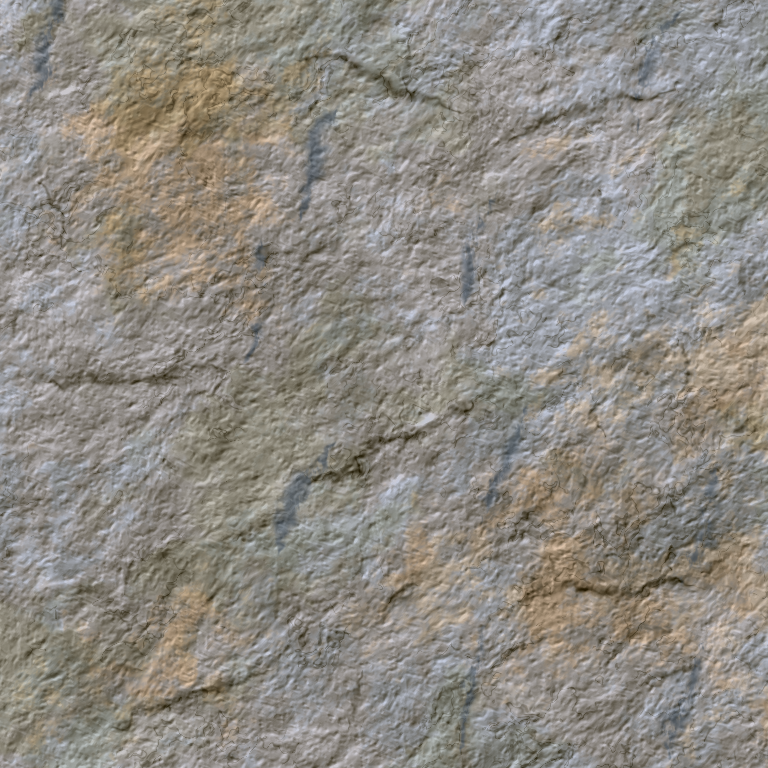
Reproduce this texture procedurally as a three.js fragment shader.

```glsl
varying vec2 vUv;

#define SHADOW vec3(0.31, 0.29, 0.23)
#define LIGHT vec3(0.73, 0.73, 0.755)
#define OCHRE vec3(1.08, 0.97, 0.82)
#define OLIVE vec3(0.94, 0.94, 0.86)
#define BLUE vec3(0.97, 1.00, 1.04)
#define DUST vec3(1.01, 0.99, 0.975)
#define STAIN vec3(0.31, 0.35, 0.39)
#define GRAIN_ANGLE 0.62
#define GRAIN_SCALE 17.0
#define RELIEF 3.9
#define LIGHT_STEP vec2(-0.0021, 0.0031)

float hash(vec2 p) {
  vec3 q = fract(p.xyx * vec3(0.1031, 0.1030, 0.0973));
  q += dot(q, q.yzx + 33.33);
  return fract((q.x + q.y) * q.z);
}

float noise(vec2 p) {
  vec2 i = floor(p), f = fract(p);
  f = f * f * (3.0 - 2.0 * f);
  float low = mix(hash(i), hash(i + vec2(1, 0)), f.x);
  float high = mix(hash(i + vec2(0, 1)), hash(i + vec2(1, 1)), f.x);
  return mix(low, high, f.y);
}

// Rotates v into a frame whose x axis points along the angle
vec2 toFrame(vec2 v, float angle) {
  float c = cos(angle), s = sin(angle);
  return vec2(c * v.x + s * v.y, c * v.y - s * v.x);
}

// Layered noise; ridge blends in sharp creases
float fbm(vec2 p, float ridge) {
  float sum = 0.0, total = 0.0, weight = 1.0;
  for (int i = 0; i < 5; i++) {
    float n = noise(p);
    sum += weight * mix(n, 1.0 - abs(2.0 * n - 1.0), ridge);
    total += weight;
    weight *= 0.78;
    p = toFrame(p, 0.9) * 1.9 + 17.3;
  }
  return sum / total;
}

// Space slightly stretched along the diagonal bedding of the rock
vec2 bedding(vec2 p) {
  return toFrame(p, GRAIN_ANGLE) * vec2(0.82, 1.2);
}

float height(vec2 p) {
  vec2 q = bedding(p) * GRAIN_SCALE;
  q += 0.3 * vec2(noise(q * 0.8 + 5.0), noise(q * 0.8 + 31.0));
  return fbm(q, 0.4);
}

// Scattered, bent, tapering strokes; size is half length and half width
float strokes(vec2 p, float cells, float angle, float spread, vec2 size, float share) {
  vec2 home = floor(p * cells);
  float ink = 0.0;
  for (int j = -1; j <= 1; j++) {
    for (int i = -1; i <= 1; i++) {
      vec2 cell = home + vec2(i, j);
      vec2 seed = cell + cells * 7.0 + 40.0;
      vec2 jitter = vec2(hash(seed + 3.0), hash(seed + 11.0));
      vec2 center = (cell + 0.2 + 0.6 * jitter) / cells;
      float turn = angle + spread * (hash(seed + 23.0) - 0.5);
      vec2 d = toFrame(p - center, turn) / size;
      d.y += (hash(seed + 37.0) - 0.3) * d.x * d.x * 2.0;
      float taper = max(1.0 - d.x * d.x, 0.001);
      float mark = 1.0 - smoothstep(0.0, 1.0, abs(d.y) / taper);
      mark *= smoothstep(0.0, 0.3, taper);
      ink = max(ink, mark * step(hash(seed), share));
    }
  }
  return ink;
}

void main() {
  vec2 p = vUv + 2.0;
  vec2 wobble = vec2(fbm(p * 11.0, 0.0), fbm(p * 11.0 + 50.0, 0.0)) - 0.5;
  vec2 rough = p + 0.06 * wobble;
  vec2 q = bedding(p + 0.12 * wobble);

  // Lit relief, broad light and dark areas, fine speckle
  float relief = height(p) - height(p + LIGHT_STEP);
  float broad = fbm(q * 5.0 + 9.0, 0.0) - 0.5;
  float speckle = fbm(bedding(p) * 38.0 + 3.0, 0.0) - 0.5;
  float tone = 0.64 + RELIEF * relief + 0.85 * broad + 0.65 * speckle;

  // Hairline crevices, interrupted between the grains
  float vein = abs(fbm(bedding(rough) * 15.0 + 61.0, 0.0) - 0.5);
  float gap = smoothstep(0.48, 0.62, fbm(q * 9.0 + 83.0, 0.0));
  tone -= 0.3 * gap * (1.0 - smoothstep(0.0, 0.035, vein));

  // Ledge shadows with thin cores, short cracks and pits
  float ledge = strokes(rough, 3.0, 0.15, 1.1, vec2(0.13, 0.016), 0.75);
  float crack = strokes(rough, 5.0, 0.9, 2.6, vec2(0.045, 0.007), 0.35);
  float pit = strokes(rough, 10.0, 1.0, 1.4, vec2(0.022, 0.008), 0.3);
  tone -= 0.32 * ledge + 0.2 * pow(ledge, 4.0) + 0.38 * crack + 0.35 * pit;
  vec3 color = mix(SHADOW, LIGHT, clamp(tone, -0.45, 1.15));

  // Mineral patches with crumbled borders
  float ochre = smoothstep(0.54, 0.71, fbm(q * 3.5 + 71.0, 0.0) + 0.4 * speckle);
  float olive = smoothstep(0.50, 0.65, fbm(q * 3.0 + 23.0, 0.0));
  float blue = smoothstep(0.42, 0.60, fbm(q * 4.5 + 47.0, 0.0) + 0.4 * speckle);
  color *= mix(DUST, BLUE, blue);
  color *= mix(vec3(1.0), OLIVE, olive);
  color *= mix(vec3(1.0), OCHRE, ochre);

  // Broken blue-grey water stains running steeply down
  float stain = strokes(rough, 4.0, 1.3, 0.4, vec2(0.09, 0.019), 0.4);
  stain *= smoothstep(0.36, 0.56, fbm(p * vec2(40.0, 22.0), 0.0));
  color = mix(color, STAIN + relief, 0.75 * stain);

  gl_FragColor = vec4(color, 1.0);
}
```
